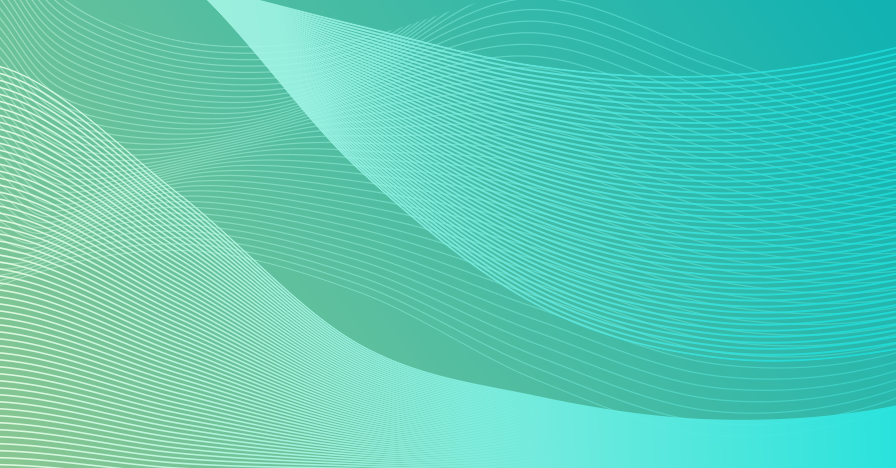
A WebGL 1 fragment shader for this background:

```glsl
precision highp float;
// Three sheets of fine flowing strands over a green to teal gradient.
uniform vec2 u_resolution;

const float ASPECT = 1.91;
const float KNOT_STEP = ASPECT / 5.0;

// Cardinal spline weights for four knot offsets.
vec4 knotWeight(vec4 offset) {
  vec4 d = abs(offset);
  vec4 near = (1.5 * d - 2.5) * d * d + 1.0;
  vec4 far = ((-0.5 * d + 2.5) * d - 4.0) * d + 2.0;
  return mix(mix(near, far, step(1.0, d)), vec4(0.0), step(2.0, d));
}

// Smooth curve through eight evenly spaced heights, one beyond each side.
float curve(float x, vec4 left, vec4 right) {
  float u = x / KNOT_STEP;
  return dot(left, knotWeight(u - vec4(-1.0, 0.0, 1.0, 2.0)))
       + dot(right, knotWeight(u - vec4(3.0, 4.0, 5.0, 6.0)));
}

float softSign(float s) {
  return s / sqrt(1.0 + s * s);
}

// Continuous strand number; pinch gathers strands along a rising diagonal.
float strandIndex(vec2 p, float top, float bottom, float count, float pinch) {
  float t = (p.y - top) / max(bottom - top, 0.001);
  float center = 1.05 - 2.26 * p.x / ASPECT;
  float squeeze = softSign((t - center) / 0.1) - softSign((1.0 - center) / 0.1);
  return count * (t + pinch * squeeze);
}

// Coverage of a sheet of strands blended between two boundary curves.
float sheet(vec2 p, vec4 topL, vec4 topR, vec4 lowL, vec4 lowR,
            float count, float width, float pinch) {
  const float e = 0.0005;
  float pixel = 1.0 / u_resolution.y;
  float top = curve(p.x, topL, topR);
  float low = curve(p.x, lowL, lowR);
  float f = strandIndex(p, top, low, count, pinch);

  // Strands per unit length, measured across the strands.
  vec2 px = p + vec2(e, 0.0);
  float fx = strandIndex(px, curve(px.x, topL, topR), curve(px.x, lowL, lowR), count, pinch);
  float fy = strandIndex(p + vec2(0.0, e), top, low, count, pinch);
  float density = length(vec2(fx - f, fy - f)) / e;

  // Filtered line, fading to its mean where strands crowd together.
  float halfWidth = 0.5 * width * density;
  float blur = max(0.5 * pixel * density, 0.0001);
  float d = abs(fract(f + 0.5) - 0.5);
  float line = clamp((halfWidth + blur - d) / (2.0 * min(halfWidth, blur)), 0.0, 1.0);
  line *= min(1.0, width / pixel);
  float mean = min(1.0, width * density);
  float cover = mix(line, mean, smoothstep(0.35, 0.8, pixel * density));

  float edge = min(p.y - top, low - p.y) + 0.5 * width;
  return cover * clamp(0.5 + edge / pixel, 0.0, 1.0);
}

void main() {
  vec2 uv = gl_FragCoord.xy / u_resolution;
  vec2 p = vec2(uv.x * ASPECT, 1.0 - uv.y);

  // Diagonal background gradient.
  vec3 green = vec3(0.54, 0.78, 0.57);
  vec3 teal = vec3(0.07, 0.70, 0.70);
  vec3 color = mix(green, teal, clamp(0.75 * uv.x + 0.28 * uv.y, 0.0, 1.0));

  // Faint sheet sweeping across the whole canvas.
  float faint = sheet(p,
    vec4(-0.25, -0.062, 0.087, 0.08), vec4(-0.01, 0.119, 0.25, 0.27),
    vec4(0.82, 0.61, 0.535, 0.624), vec4(0.813, 0.93, 0.87, 0.647),
    32.0, 0.0026, 0.16);
  vec3 faintColor = mix(vec3(0.80, 0.97, 0.87), vec3(0.25, 0.90, 0.87), uv.x);
  color = mix(color, faintColor, 0.5 * faint);

  // Cyan sheet fanning out to the right.
  float cyan = sheet(p,
    vec4(-0.224, -0.137, -0.042, 0.055), vec4(0.142, 0.162, 0.102, -0.025),
    vec4(-0.4, -0.249, -0.055, 0.361), vec4(0.652, 0.764, 0.746, 0.634),
    48.0, 0.0042, 0.0);
  vec3 cyanColor = mix(vec3(0.66, 0.97, 0.91), vec3(0.12, 0.87, 0.86),
                       smoothstep(0.22, 1.0, uv.x));
  color = mix(color, cyanColor, 0.85 * cyan);

  // Pale sheet filling the lower left and closing up to the right.
  float pale = sheet(p,
    vec4(0.2, 0.142, 0.415, 0.735), vec4(0.848, 0.898, 0.868, 0.746),
    vec4(1.19, 1.187, 1.16, 1.08), vec4(1.057, 1.072, 1.057, 0.995),
    70.0, 0.0034, 0.0);
  vec3 paleColor = mix(vec3(0.92, 1.0, 0.91), vec3(0.16, 0.91, 0.89), uv.x);
  color = mix(color, paleColor, 0.88 * pale);

  gl_FragColor = vec4(color, 1.0);
}
```
